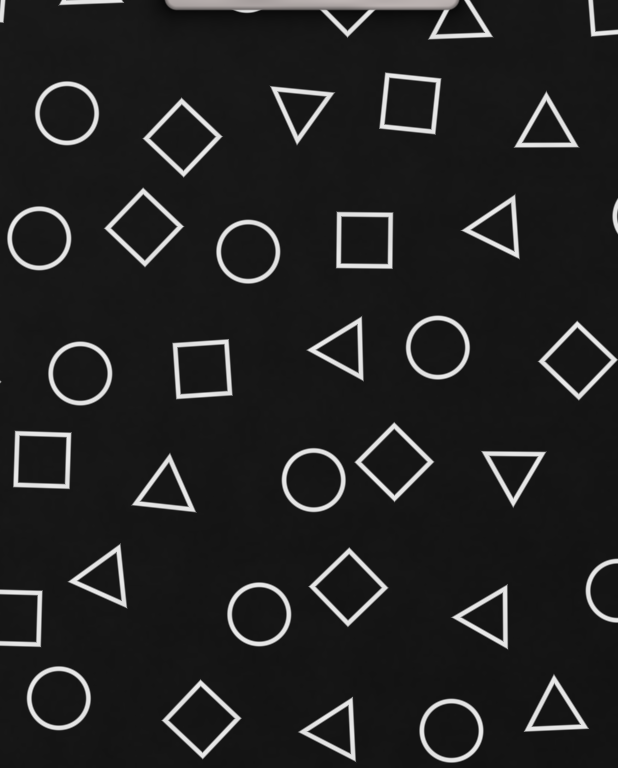
Give the GLSL for this pattern, as a Shadertoy shader.

```glsl
vec2 hash22(vec2 p) {
    vec3 q = fract(p.xyx * vec3(0.1031, 0.1030, 0.0973));
    q += dot(q, q.yzx + 33.33);
    return fract((q.xx + q.yz) * q.zy);
}

float valueNoise(vec2 p) {
    vec2 i = floor(p), f = fract(p);
    f *= f * (3.0 - 2.0 * f);
    return mix(mix(hash22(i).x, hash22(i + vec2(1, 0)).x, f.x),
               mix(hash22(i + vec2(0, 1)).x, hash22(i + vec2(1, 1)).x, f.x), f.y);
}

vec2 rotate(vec2 p, float angle) {
    float c = cos(angle), s = sin(angle);
    return vec2(c * p.x + s * p.y, c * p.y - s * p.x);
}

// Plane distances keep the stroke corners mitred
float circle(vec2 p) { return length(p) - 0.0385; }
float square(vec2 p) { return max(abs(p.x), abs(p.y)) - 0.0335; }
float triangle(vec2 p) { return max(abs(p.x) * 0.866 + p.y * 0.5, -p.y) - 0.0212; }

float roundedBox(vec2 p, vec2 halfSize, float radius) {
    vec2 q = abs(p) - halfSize + radius;
    return length(max(q, 0.0)) + min(max(q.x, q.y), 0.0) - radius;
}

// Distance to the outline of the shape that belongs to one cell
float shapeOutline(vec2 p, vec2 id) {
    vec2 turn = hash22(id + 71.0);
    float kind = fract(id.x * 0.618 + id.y * 0.39);
    float tilt = (turn.y - 0.5) * 0.22;
    if (kind < 0.33) return abs(circle(p));
    if (kind < 0.64) return abs(triangle(rotate(p, floor(turn.x * 4.0) * 1.5708 + tilt)));
    if (kind < 0.86) return abs(square(rotate(p, 0.7854 + tilt * 0.3)));
    return abs(square(rotate(p, tilt)));
}

// Jittered rows, each slid sideways by its own amount
float scatteredOutlines(vec2 p) {
    float cell = 0.157, nearest = 1.0;
    float row = floor(p.y / cell);
    for (float j = -1.0; j <= 1.0; j++) {
        float slide = fract((row + j) * 0.382);
        float column = floor(p.x / cell - slide);
        for (float i = -1.0; i <= 1.0; i++) {
            vec2 id = vec2(column + i, row + j);
            vec2 centre = id + vec2(slide + 0.5, 0.5) + (hash22(id + 19.0) - 0.5) * 0.38;
            nearest = min(nearest, shapeOutline(p - centre * cell, id));
        }
    }
    return nearest;
}

void mainImage(out vec4 fragColor, in vec2 fragCoord) {
    vec2 p = fragCoord / iResolution.y;
    float aspect = iResolution.x / iResolution.y;
    float soft = max(0.0014, 0.75 / iResolution.y);

    // Matt board with a faint sheen and cloudy mottling
    float board = 0.083 + 0.014 * p.y - 0.008 * p.x / aspect;
    board += 0.008 * (valueNoise(p * 28.0) - 0.5) + 0.006 * (valueNoise(p * 130.0) - 0.5);

    // Shadow thrown by the metal clip
    vec2 clipPos = p - vec2(aspect * 0.505, 1.05);
    float clip = roundedBox(clipPos, vec2(0.192, 0.063), 0.016);
    board *= 1.0 - 0.65 * exp(-max(clip, 0.0) * 75.0);
    vec3 color = vec3(board);

    // White outlines
    float stroke = 1.0 - smoothstep(0.003 - soft, 0.003 + soft, scatteredOutlines(p + 3.0));
    float ink = 0.9 + 0.04 * (valueNoise(p * 45.0) - 0.5);
    color = mix(color, vec3(ink), stroke);

    // Brushed clip, darker along its lower lip
    vec3 metal = vec3(0.68, 0.65, 0.645) * (0.94 + 0.16 * valueNoise(vec2(p.x * 18.0, p.y * 90.0)));
    metal *= mix(0.65, 1.0, smoothstep(0.0, 0.006, -clip));
    color = mix(color, metal, 1.0 - smoothstep(-soft, soft, clip));

    fragColor = vec4(color, 1.0);
}
```
